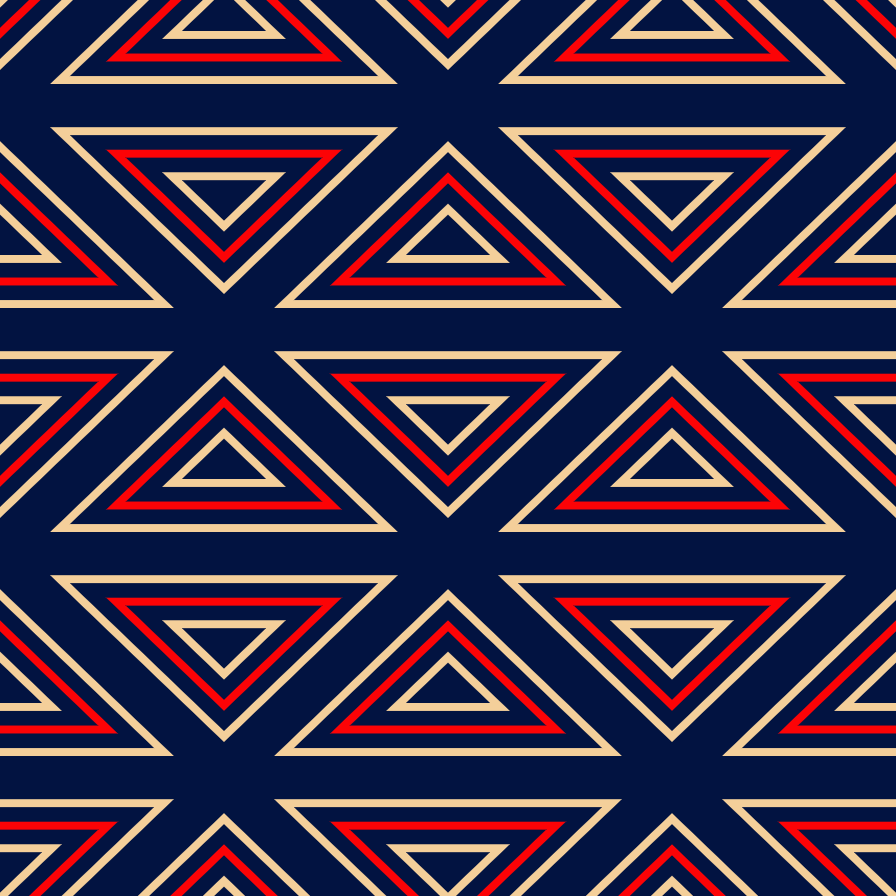
Give the GLSL for this pattern, as a Shadertoy shader.

```glsl
// Nested triangle outlines in mirrored pairs, staggered on a navy ground.
#define REPEATS 2.0         // tiles across and down
#define CENTER_Y 0.2643     // height of the first mirror axis in a tile
#define GAP 0.0482          // mirror axis to triangle base
#define HALF_BASE 0.388     // half the outer base
#define HEIGHT 0.3725       // outer base to apex
#define LINE_WIDTH 0.0177
#define LINE_STEP 0.0503    // inset from one outline to the next
#define NAVY vec3(0.008, 0.075, 0.255)
#define CREAM vec3(0.955, 0.812, 0.605)
#define RED vec3(0.990, 0.010, 0.025)

// Depth inside a base-to-base triangle pair, repeated once per unit cell
float pairDepth(vec2 p) {
    vec2 q = abs(fract(p + 0.5) - 0.5);
    vec2 sideNormal = normalize(vec2(HEIGHT, HALF_BASE));
    float sideDepth = dot(sideNormal, vec2(0.0, GAP + HEIGHT) - q);
    return min(q.y - GAP, sideDepth);
}

void mainImage(out vec4 fragColor, in vec2 fragCoord) {
    vec2 p = REPEATS * fragCoord / iResolution.xy - vec2(0.0, CENTER_Y);
    float pixel = REPEATS / min(iResolution.x, iResolution.y);

    // Two lattices, offset by half a tile
    float depth = max(pairDepth(p), pairDepth(p + 0.5));

    // Concentric outlines: cream, red, cream
    vec3 color = NAVY;
    for (int i = 0; i < 3; i++) {
        float middle = float(i) * LINE_STEP + 0.5 * LINE_WIDTH;
        float edge = 0.5 * LINE_WIDTH - abs(depth - middle);
        float coverage = clamp(0.5 + edge / pixel, 0.0, 1.0);
        color = mix(color, i == 1 ? RED : CREAM, coverage);
    }
    fragColor = vec4(color, 1.0);
}
```
